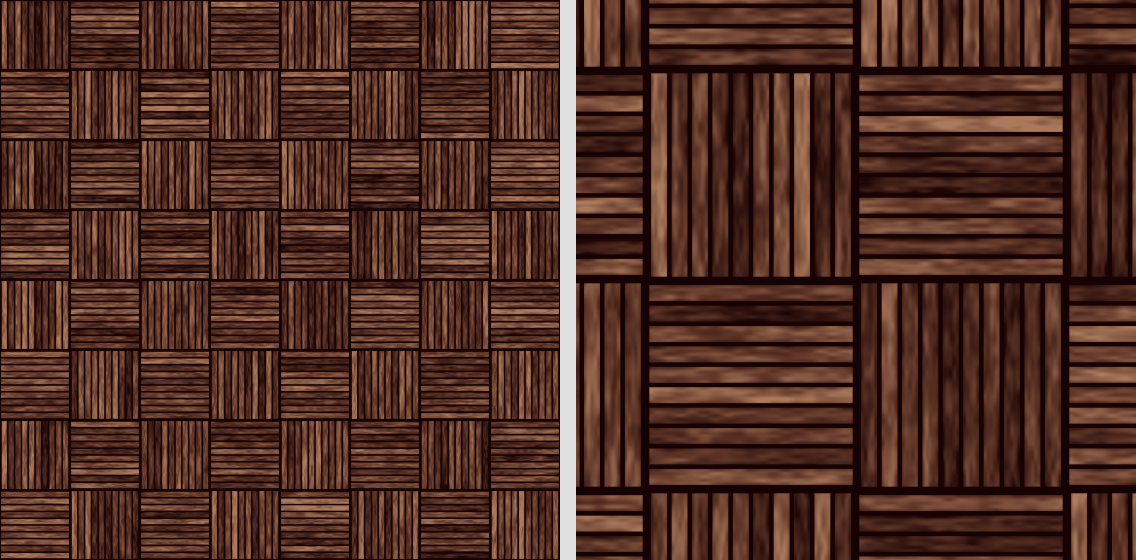
Left, the full canvas; right, a detail of the centre.
Give the GLSL for this texture, as a WebGL 2 fragment shader.

```glsl
#version 300 es
precision highp float;
// Basket-weave parquet: an 8 by 8 checker of square panels, each holding ten
// slats that run across or upward by turns. Every slat gets its own tone and
// streaky grain from value noise seeded by panel and slat, so the sheet tiles.
uniform vec2 u_resolution;
out vec4 outColor;

const float PANELS = 8.0;
const float SLATS = 10.0;

// Integer hash of a lattice point, 0 to 1
float hash(vec3 cell) {
  uvec3 v = uvec3(ivec3(cell) + 64);
  uint h = v.x * 1597u ^ v.y * 51749u ^ v.z * 7919u;
  h = (h ^ (h >> 15)) * 73471u;
  h = (h ^ (h >> 13)) * 91397u;
  h ^= h >> 16;
  return float(h & 65535u) / 65535.0;
}

// Smooth value noise, one independent field per seed
float noise(vec2 p, float seed) {
  vec2 i = floor(p);
  vec2 f = fract(p);
  f = f * f * (3.0 - 2.0 * f);
  float low = mix(hash(vec3(i, seed)), hash(vec3(i + vec2(1, 0), seed)), f.x);
  float high = mix(hash(vec3(i + vec2(0, 1), seed)), hash(vec3(i + 1.0, seed)), f.x);
  return mix(low, high, f.y);
}

// Brown ramp from near-black red to pale tan
vec3 woodColor(float tone) {
  vec3 dark = vec3(0.12, 0.025, 0.02);
  vec3 middle = vec3(0.38, 0.215, 0.158);
  vec3 pale = vec3(0.67, 0.48, 0.36);
  return tone < 0.5 ? mix(dark, middle, tone * 2.0) : mix(middle, pale, tone * 2.0 - 1.0);
}

void main() {
  vec2 uv = gl_FragCoord.xy / u_resolution;
  float pixel = 1.0 / min(u_resolution.x, u_resolution.y);

  // Panel index and local coordinates: x along the slats, y across them
  vec2 panel = mod(floor(uv * PANELS), PANELS);
  vec2 local = fract(uv * PANELS);
  if (mod(panel.x + panel.y, 2.0) > 0.5) local = local.yx;

  // Slat index and position across the slat
  float across = (local.y - 0.014) / 0.972 * SLATS;
  float slat = clamp(floor(across), 0.0, SLATS - 1.0);
  float s = across - slat;
  float panelSeed = panel.x + panel.y * PANELS;
  float seed = panelSeed * SLATS + slat;

  // Distance inside the slat, in canvas units
  float side = (0.39 - abs(s - 0.5)) * 0.972 / (SLATS * PANELS);
  float end = (0.484 - abs(local.x - 0.5)) / PANELS;
  float inside = min(side, end);
  float cover = smoothstep(-0.6 * pixel, 0.6 * pixel, inside);

  // Tone: slat shade, broad stains, long streaks and fine fibres
  float shade = hash(vec3(seed, 3, 900)) + hash(vec3(seed, 5, 901)) - 1.0;
  float stain = noise(vec2(local.x * 3.0, s * 0.8), seed + 1000.0) - 0.5;
  float streak = noise(vec2(local.x * 7.0, s * 3.5), seed + 2000.0) - 0.5;
  float fibre = noise(vec2(local.x * 18.0, s * 6.0), seed + 3000.0) - 0.5;
  float panelShade = hash(vec3(panelSeed, 7, 902)) - 0.5;
  float tone = 0.55 + 0.36 * shade + 0.3 * stain + 0.38 * streak + 0.24 * fibre;
  tone += 0.08 * panelShade;

  // Slightly rounded long edges
  tone -= 0.12 * smoothstep(0.2, 0.4, abs(s - 0.5));

  vec3 gap = vec3(0.085, 0.008, 0.01);
  outColor = vec4(mix(gap, woodColor(clamp(tone, 0.0, 1.0)), cover), 1.0);
}
```
